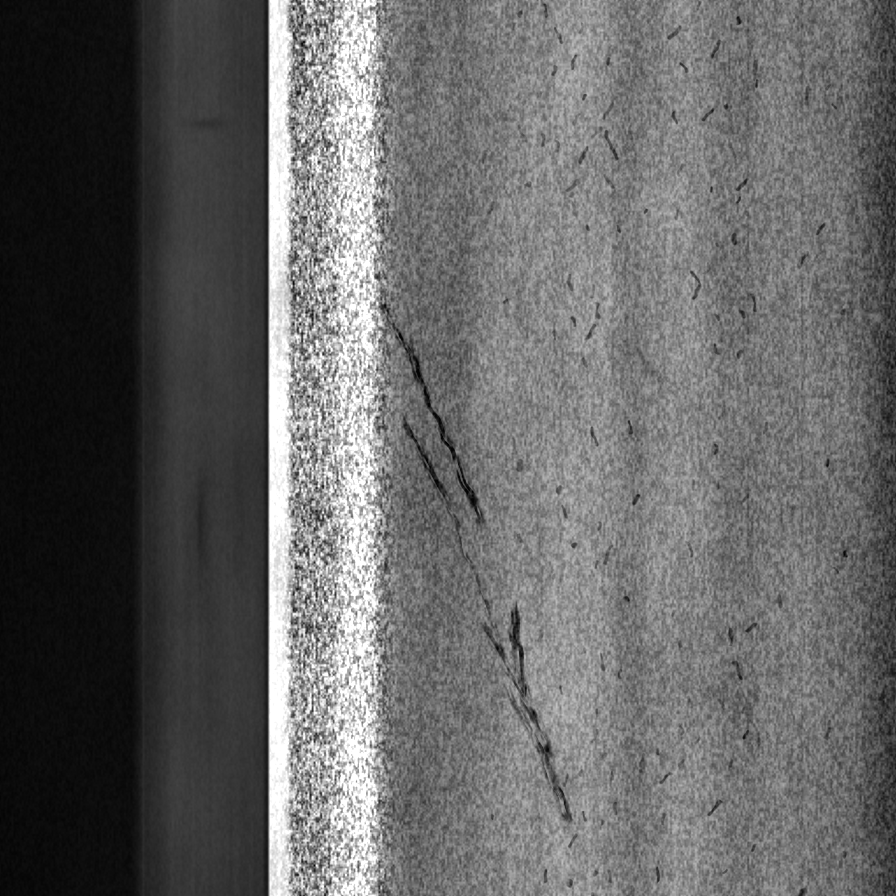
Reproduce this texture procedurally as a Shadertoy shader.

```glsl
// Grey scan of a worn surface: vertical light bands, streaky grain, dark flecks and long scratches.
#define GRAIN_BRIGHT 1.15
#define GRAIN_RIGHT 0.36
#define GRAIN_DARK 0.045
#define CLOUD_AMOUNT 0.15
#define COLUMN_AMOUNT 0.05
#define FLECK_CELLS 36.0
#define FLECK_DARKNESS 0.30
#define SCRATCH_DARKNESS 0.36
#define EDGE_X 0.301

float hash(vec2 cell) {
    uvec2 q = uvec2(ivec2(cell)) * uvec2(1597u, 3812u) + 747u;
    uint n = (q.x ^ (q.y * 2741u)) * 277803u;
    n = (n ^ (n >> 15)) * 73244475u;
    n = (n ^ (n >> 13)) * 31153u;
    return float((n ^ (n >> 16)) & 65535u) / 65535.0;
}

float noise(vec2 p) {
    vec2 i = floor(p), f = fract(p);
    f = f * f * (3.0 - 2.0 * f);
    return mix(mix(hash(i), hash(i + vec2(1, 0)), f.x),
               mix(hash(i + vec2(0, 1)), hash(i + vec2(1, 1)), f.x), f.y);
}

float fbm(vec2 p) {
    float sum = 0.0, amp = 0.5;
    for (int i = 0; i < 4; i++) {
        sum += amp * noise(p);
        p = p * 2.03 + 17.0;
        amp *= 0.5;
    }
    return sum / 0.9375;
}

float bump(float x, float center, float width) {
    float d = (x - center) / width;
    return exp(-d * d);
}

// Brightness across the bands, as (position, level) stops.
float bandLevel(float x) {
    const vec2 stops[24] = vec2[24](
        vec2(0, .04), vec2(.145, .05), vec2(.165, .15), vec2(.2, .235), vec2(.235, .225), vec2(.292, .2),
        vec2(.298, .1), vec2(.302, 1), vec2(.319, .95), vec2(.328, .56), vec2(.36, .62), vec2(.392, .88),
        vec2(.41, .87), vec2(.432, .47), vec2(.465, .4), vec2(.51, .43), vec2(.58, .54), vec2(.66, .57),
        vec2(.705, .48), vec2(.75, .54), vec2(.83, .44), vec2(.87, .48), vec2(.945, .43), vec2(1, .23));
    float level = stops[0].y;
    for (int i = 1; i < 24; i++)
        level = mix(level, stops[i].y, smoothstep(stops[i - 1].x, stops[i].x, x));
    return level;
}

// Fibrous stroke from a to b, thinning at both ends.
float scratch(vec2 p, vec2 a, vec2 b, float width) {
    vec2 dir = b - a;
    float len = length(dir);
    dir /= len;
    float along = dot(p - a, dir);
    float across = dot(p - a, vec2(-dir.y, dir.x)) + 0.006 * (noise(vec2(along * 55.0, a.x * 90.0)) - 0.5);
    float t = along / len;
    float taper = smoothstep(-0.08, 0.15, t) * smoothstep(1.08, 0.85, t);
    float fibre = noise(vec2(along * 70.0, across * 420.0) + a * 300.0 + 50.0);
    float body = 1.0 - smoothstep(0.2 * width, width, abs(across));
    return body * taper * smoothstep(0.1, 0.75, fibre);
}

float scratches(vec2 p) {
    float s = scratch(p, vec2(.425, .668), vec2(.462, .598), .0055);
    s = max(s, scratch(p, vec2(.455, .615), vec2(.498, .510), .0085));
    s = max(s, scratch(p, vec2(.491, .530), vec2(.538, .410), .0075));
    s = max(s, scratch(p, vec2(.449, .537), vec2(.503, .430), .0065) * 0.85);
    s = max(s, scratch(p, vec2(.495, .450), vec2(.555, .290), .0045) * 0.6);
    s = max(s, scratch(p, vec2(.538, .305), vec2(.590, .215), .0075));
    s = max(s, scratch(p, vec2(.573, .328), vec2(.584, .220), .0105) * 1.25);
    s = max(s, scratch(p, vec2(.577, .255), vec2(.612, .150), .0090) * 1.25);
    s = max(s, scratch(p, vec2(.600, .180), vec2(.637, .080), .0085) * 1.1);
    return max(s, scratch(p, vec2(.568, .235), vec2(.628, .105), .0060) * 0.8);
}

// Short slanted marks, clustered in two vertical lanes.
float flecks(vec2 p) {
    p += 0.005 * (vec2(noise(p * 130.0), noise(p * 130.0 + 40.0)) - 0.5);
    vec2 home = floor(p * FLECK_CELLS);
    float dark = 0.0;
    for (int k = 0; k < 9; k++) {
        vec2 cell = home + vec2(k % 3 - 1, k / 3 - 1) + 8.0;
        vec2 center = (cell - 8.0 + vec2(hash(cell + 100.0), hash(cell + 200.0))) / FLECK_CELLS;
        float density = 0.55 * bump(center.x, .642, .05) + 0.42 * bump(center.x, .80, .04)
                      + 0.12 * smoothstep(.52, .60, center.x);
        density *= 0.75 + 0.5 * smoothstep(.5, .9, center.y);
        float present = step(hash(cell + 300.0), density);
        float angle = mix(-0.5, 0.8, hash(cell + 400.0));
        vec2 dir = vec2(sin(angle), cos(angle));
        float size = mix(.002, .010, pow(hash(cell + 500.0), 2.0));
        vec2 q = p - center;
        float d = length(q - dir * clamp(dot(q, dir), -size, size));
        float strength = mix(0.35, 1.0, hash(cell + 600.0));
        dark = max(dark, present * strength * (1.0 - smoothstep(.0006, .0030, d)));
    }
    return dark;
}

void mainImage(out vec4 fragColor, in vec2 fragCoord) {
    vec2 p = fragCoord / iResolution.xy;
    float lit = smoothstep(EDGE_X - .001, EDGE_X + .001, p.x);
    float right = smoothstep(.41, .45, p.x);

    // Bands with a ragged inner rim
    float ragged = (noise(vec2(3.0, p.y * 70.0)) - 0.5) * .004 * smoothstep(.306, .318, p.x);
    float level = bandLevel(p.x + ragged);

    // Broad clouds, fine columns and thin scan lines
    level *= 1.0 + CLOUD_AMOUNT * 2.0 * (fbm(p * vec2(22, 9) + 5.0) - 0.5);
    level *= 1.0 + COLUMN_AMOUNT * 2.0 * (noise(vec2(p.x * 260.0, p.y * 3.0)) - 0.5);
    level *= 1.0 + 0.12 * (p.y - 0.4) * (1.0 - lit);
    level -= 0.05 * (bump(p.x, .895, .0012) + bump(p.x, .835, .0012));
    level += 0.03 * bump(p.x, .160, .0015);

    // Soft smudges
    level -= 0.06 * bump(p.x, .224, .007) * bump(p.y, .42, .055);
    level -= 0.06 * bump(p.x, .230, .018) * bump(p.y, .862, .006);
    level -= 0.10 * bump(p.x + p.y * 0.75, 1.167, .010) * bump(p.y, .595, .025);

    // Vertically stretched grain
    float grain = 0.6 * noise(p * vec2(430, 210)) + 0.4 * noise(p * vec2(510, 470) + 60.0) - 0.5;
    float rim = smoothstep(.315, .330, p.x + ragged);
    float amount = mix(GRAIN_DARK, mix(mix(0.3, GRAIN_BRIGHT, rim), GRAIN_RIGHT, right), lit);
    level += grain * amount;

    // Surface damage
    level -= FLECK_DARKNESS * flecks(p) * right;
    level -= SCRATCH_DARKNESS * scratches(p);
    fragColor = vec4(vec3(clamp(level, 0.015, 1.0)), 1.0);
}
```
